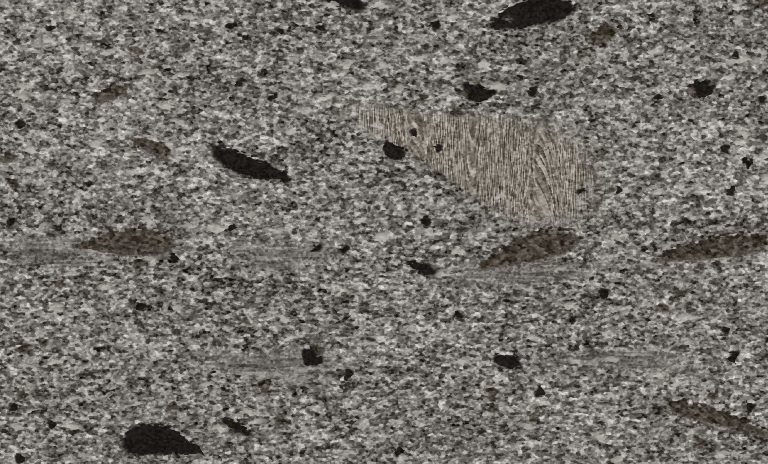
Reproduce this texture procedurally as a WebGL 1 fragment shader.

```glsl
precision highp float;
uniform vec2 u_resolution;

vec2 hash2(vec2 p) {
  vec3 a = fract(p.xyx * vec3(0.1031, 0.1030, 0.0973));
  a += dot(a, a.yzx + 33.33);
  return fract((a.xx + a.yz) * a.zy);
}

// Soft cellular noise: random tone per grain, blended at the borders
float grains(vec2 p, float seed) {
  vec2 cell = floor(p);
  float sum = 0.0, total = 0.0;
  for (int y = -1; y <= 1; y++) {
    for (int x = -1; x <= 1; x++) {
      vec2 id = cell + vec2(x, y);
      vec2 offset = id + hash2(id + seed) - p;
      float weight = exp(-9.0 * dot(offset, offset));
      sum += weight * hash2(id + seed + 71.7).x;
      total += weight;
    }
  }
  return sum / total;
}

mat2 rotation(float a) {
  return mat2(cos(a), -sin(a), sin(a), cos(a));
}

// Scattered bent, tapered lenses: x = distance to the rim, y = random id
vec2 fragments(vec2 p, vec2 spacing, vec2 size, float chance, float tilt, float seed) {
  vec2 cell = floor(p / spacing);
  vec2 nearest = vec2(1.0, 0.0);
  for (int y = -1; y <= 1; y++) {
    for (int x = -1; x <= 1; x++) {
      vec2 id = cell + vec2(x, y);
      vec2 place = hash2(id + seed);
      vec2 form = hash2(id + seed + 19.3);
      vec2 kind = hash2(id + seed + 47.1);
      vec2 q = rotation((form.x - 0.5) * tilt) * (p - (id + 0.15 + 0.7 * place) * spacing);
      vec2 radius = size * (0.6 + 0.6 * vec2(form.y, kind.y));
      q /= radius;
      q.y += (place.x - 0.5) * 1.2 * (q.x * q.x - 0.4);
      q.y /= max(0.25, 1.0 + (place.y - 0.5) * 1.5 * q.x);
      float d = (length(q) - 1.0) * radius.y;
      if (kind.x < chance && d < nearest.x) nearest = vec2(d, form.y);
    }
  }
  return nearest;
}

float cover(float d, float blur) {
  return 1.0 - smoothstep(-blur, blur, d);
}

void main() {
  vec2 p = gl_FragCoord.xy / u_resolution.y;
  float edge = max(0.0025, 0.8 / u_resolution.y);

  // Flattened groundmass at several grain sizes
  float fine = grains(p * vec2(105.0, 175.0), 3.0);
  float medium = grains(p * vec2(48.0, 95.0), 131.0);
  float dust = grains(p * vec2(190.0, 230.0), 257.0);
  float patches = grains(p * vec2(5.0, 9.0), 401.0);
  float tone = 0.45 + 0.40 * (fine - 0.5) + 0.23 * (medium - 0.5)
             + 0.28 * (dust - 0.5) + 0.07 * (patches - 0.5);
  vec3 color = tone + vec3(0.012, 0.0, -0.02);
  vec2 rough = p + 0.009 * (vec2(medium, fine) - 0.5);

  // Streaky lenses drawn out along the bedding
  float streak = grains(p * vec2(16.0, 190.0), 59.0);
  vec2 lens = fragments(rough, vec2(0.5, 0.31), vec2(0.14, 0.026), 0.4, 0.15, 83.0);
  vec3 lensColor = vec3(0.45, 0.44, 0.42) + 0.32 * (streak - 0.5) + 0.2 * (dust - 0.5);
  color = mix(color, lensColor, 0.75 * cover(lens.x, 0.012));

  // Pale fibrous pumice with upright threads
  vec2 q = rotation(-0.33) * (rough - vec2(1.02, 0.67));
  float body = (length(q / vec2(0.28, 0.045 + 0.09 * smoothstep(-0.2, 0.25, q.x))) - 1.0) * 0.07;
  vec2 along = rotation(0.35 * sin(p.x * 23.0) + 0.2) * p;
  float threads = grains(along * vec2(170.0, 48.0), 313.0);
  vec3 pumice = vec3(0.50, 0.475, 0.435) + 0.42 * (threads - 0.5) + 0.2 * (dust - 0.5);
  color = mix(color, pumice, 0.85 * cover(body, 0.014));

  // Bright crystal flecks
  vec2 fleck = fragments(rough, vec2(0.085, 0.05), vec2(0.018, 0.006), 0.33, 0.5, 211.0);
  color = mix(color, vec3(0.68, 0.665, 0.64) + 0.12 * (fine - 0.5), 0.85 * cover(fleck.x, edge));

  // Dark and brown rock fragments, from large to small
  for (int i = 0; i < 3; i++) {
    float level = float(i);
    vec2 spacing = i == 0 ? vec2(0.42, 0.27) : i == 1 ? vec2(0.2, 0.15) : vec2(0.08, 0.07);
    vec2 size = i == 0 ? vec2(0.115, 0.026) : i == 1 ? vec2(0.04, 0.016) : vec2(0.013, 0.009);
    vec2 rock = fragments(rough, spacing, size, 0.42 - 0.08 * level, 0.7 + 0.4 * level, 503.0 + 37.0 * level);
    vec3 black = vec3(0.10, 0.09, 0.08) + 0.07 * (dust - 0.5);
    vec3 brown = vec3(0.27, 0.245, 0.215) + 0.22 * (fine - 0.5) + 0.15 * (dust - 0.5);
    vec3 rockColor = mix(black, brown, step(0.62, rock.y));
    color = mix(color, rockColor, 0.96 * cover(rock.x, edge));
  }

  gl_FragColor = vec4(clamp(color, 0.0, 1.0), 1.0);
}
```
